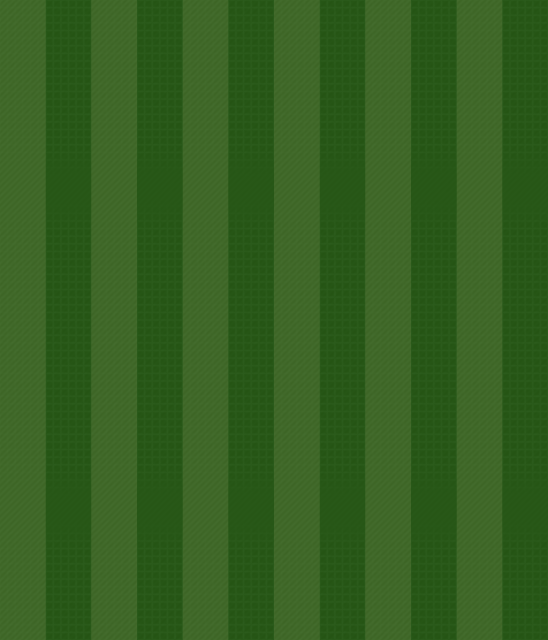
Reproduce this pattern procedurally as a WebGL 2 fragment shader.

```glsl
#version 300 es
precision highp float;
// Upright two-tone green stripes, six light and dark pairs across.
// A fine diagonal twill covers the light bands and a faint thread grid the
// dark ones; whole-number frequencies make every layer wrap at the edges.

uniform vec2 u_resolution;
out vec4 outColor;

const float TAU = 6.2831853;
const vec3 LIGHT_GREEN = vec3(0.250, 0.408, 0.160);
const vec3 DARK_GREEN = vec3(0.154, 0.341, 0.090);
const vec3 THREAD_TINT = vec3(0.9, 1.0, 1.1);

const float STRIPE_PAIRS = 6.0;
const vec2 TWILL_COUNT = vec2(90.0, 105.0);   // diagonal ribs per side
const vec2 GRID_COUNT = vec2(72.0, 84.0);     // grid threads per side
const float TWILL_LIGHT = 0.012;              // rib strength on light bands
const float TWILL_DARK = 0.004;               // rib strength on dark bands
const float GRID_LIGHT = 0.006;
const float GRID_DARK = 0.022;
const float GRID_SHARPNESS = 5.0;
const float CALM_ROWS = 2.0;                  // level zones where the grid fades
const float CALM_CENTRE = 0.205;
const float CALM_HALF_WIDTH = 0.09;

// Distance from the nearest whole number, 0 to 0.5.
float wrapDistance(float t) {
    return abs(fract(t + 0.5) - 0.5);
}

// Coverage of the light band, which fills the first half of each pair.
float lightBand(float x, float pixel) {
    float inside = 0.25 - wrapDistance(x * STRIPE_PAIRS - 0.25);
    float halfEdge = 0.5 * pixel * STRIPE_PAIRS;
    return smoothstep(-halfEdge, halfEdge, inside);
}

// Slanted ribs, gently broken up by two slower waves.
float twill(vec2 uv) {
    float rib = sin(TAU * (uv.x * TWILL_COUNT.x - uv.y * TWILL_COUNT.y));
    float wear = sin(TAU * (uv.x * 36.0 + uv.y * 21.0))
               * sin(TAU * (uv.x * 18.0 - uv.y * 42.0));
    return rib * (0.8 + 0.2 * wear);
}

// Thin pale threads in both directions.
float threadGrid(vec2 uv) {
    vec2 wave = 0.5 + 0.5 * cos(TAU * uv * GRID_COUNT);
    vec2 thread = pow(wave, vec2(GRID_SHARPNESS));
    return max(thread.x, thread.y) - 0.35;
}

// Fades the grid around evenly spaced level zones.
float gridStrength(float y) {
    float away = wrapDistance((y - CALM_CENTRE) * CALM_ROWS);
    return smoothstep(0.3 * CALM_HALF_WIDTH, 1.5 * CALM_HALF_WIDTH, away);
}

void main() {
    vec2 uv = gl_FragCoord.xy / u_resolution;
    float band = lightBand(uv.x, 1.0 / u_resolution.x);

    // Flat stripes
    vec3 color = mix(DARK_GREEN, LIGHT_GREEN, band);

    // Woven surface
    float relief = twill(uv) * mix(TWILL_DARK, TWILL_LIGHT, band);
    relief += threadGrid(uv) * gridStrength(uv.y) * mix(GRID_DARK, GRID_LIGHT, band);
    color += relief * THREAD_TINT;

    outColor = vec4(color, 1.0);
}
```
